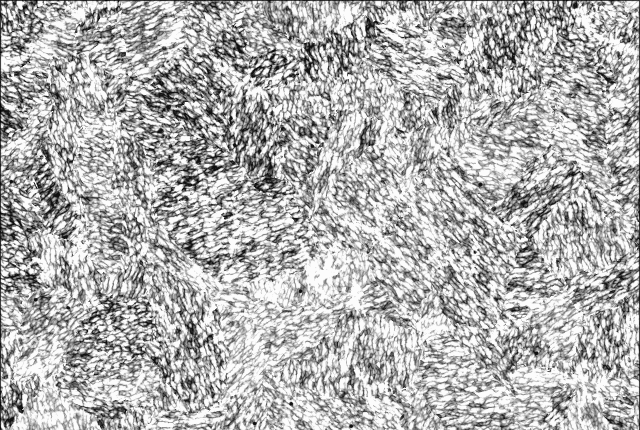
Give the GLSL for this texture, as a Shadertoy shader.

```glsl
// Etched steel micrograph: packets of fine dark needles crossed by pale laths.

vec2 hash2(vec2 c) {
    vec3 q = fract(c.xyx * vec3(0.1031, 0.1030, 0.0973));
    q += dot(q, q.yzx + 33.33);
    return fract((q.xx + q.yz) * q.zy);
}

mat2 rotation(float a) {
    return mat2(cos(a), -sin(a), sin(a), cos(a));
}

// Cellular noise: nearest distance, gap to the second nearest, cell id.
vec4 cells(vec2 p) {
    vec2 base = floor(p), id = base;
    float near = 9.0, second = 9.0;
    for (int y = -1; y <= 1; y++)
    for (int x = -1; x <= 1; x++) {
        vec2 c = base + vec2(x, y);
        float d = length(c + hash2(c) - p);
        if (d < near) { second = near; near = d; id = c; }
        else second = min(second, d);
    }
    return vec4(near, second - near, id);
}

// Scattered tapered white laths, slightly bowed.
float paleLaths(vec2 p) {
    float mask = 0.0;
    for (int i = 0; i < 44; i++) {
        vec2 a = hash2(vec2(i, 7)), b = hash2(vec2(i, 31));
        vec2 q = rotation(b.x * 6.283) * (p - a * vec2(1.5, 1.0));
        float halfLength = 0.03 + 0.09 * b.y * b.y;
        float t = q.x / halfLength;
        q.y += 0.012 * (a.x - 0.5) * t * t;
        float width = (0.004 + 0.007 * a.y) * (1.0 - t * t);
        mask = max(mask, smoothstep(0.003, -0.003, abs(q.y) - width) * step(abs(t), 1.0));
    }
    return mask;
}

float steel(vec2 p) {
    // Ragged packet borders
    vec2 w = p + 0.012 * sin(p.yx * vec2(21.0, 27.0) + 1.3)
               + 0.005 * sin(p.yx * vec2(83.0, 71.0) + p * 40.0);
    w += 0.012 * (hash2(cells(p * 75.0).zw) - 0.5);

    // Parent grains, split into elongated packets
    vec2 grain = hash2(cells(w * 3.1 + 4.7).zw + 11.0);
    float grainAngle = grain.x * 3.1416;
    vec2 packetId = cells(rotation(grainAngle) * w * vec2(3.2, 7.5) + grain * 40.0).zw;
    vec2 packet = hash2(packetId + floor(grain * 90.0));
    float angle = grainAngle + (floor(packet.x * 3.0) - 1.0) * 1.05;
    float darkness = clamp(0.6 * packet.y + 0.4 * grain.y
        + 0.22 * (p.y - 0.5) - 0.12 * (p.x - 0.75), 0.0, 1.0);

    // Needles along the packet direction
    vec2 q = rotation(angle) * (p + 0.0015 * sin(p.yx * 130.0)) + packet * 5.0;
    float stretch = mix(1.6, 3.6, fract(packet.x * 7.0 + grain.y));
    vec4 needle = cells(q * vec2(88.0 / stretch, 88.0) + 60.0);
    vec4 speck = cells(q * vec2(95.0, 145.0) + 17.0);
    vec4 bundle = cells(q * vec2(9.0, 34.0) + 23.0);

    float relief = 0.95 * (needle.y - 0.3)
        + 0.38 * (hash2(needle.zw + 5.0).x - 0.5)
        + 0.5 * (speck.y - 0.3)
        + 0.48 * (hash2(speck.zw + 9.0).x - 0.5)
        + 0.3 * (hash2(bundle.zw).y - 0.5);
    float tone = 0.93 - 0.3 * darkness + relief * (0.75 + 0.6 * darkness);

    tone += 0.5 * paleLaths(w);

    // Rare black pits
    vec4 pit = cells(p * 9.0 + 2.0);
    float isPit = step(0.9, hash2(pit.zw + 3.0).x);
    tone -= isPit * smoothstep(0.05, 0.02, pit.x);
    return clamp(tone, 0.06, 0.99);
}

void mainImage(out vec4 fragColor, in vec2 fragCoord) {
    // Four samples per pixel soften the grain edges
    float shade = 0.0;
    for (int i = 0; i < 4; i++) {
        vec2 offset = vec2(i % 2, i / 2) * 0.5 - 0.25;
        shade += 0.25 * steel((fragCoord + offset) / iResolution.y);
    }

    // Thin dark rim at the top and the sides
    vec2 p = fragCoord / iResolution.y;
    float rim = min(min(p.x, iResolution.x / iResolution.y - p.x), 1.0 - p.y);
    shade *= mix(0.25, 1.0, smoothstep(0.001, 0.004, rim));
    fragColor = vec4(vec3(shade), 1.0);
}
```
